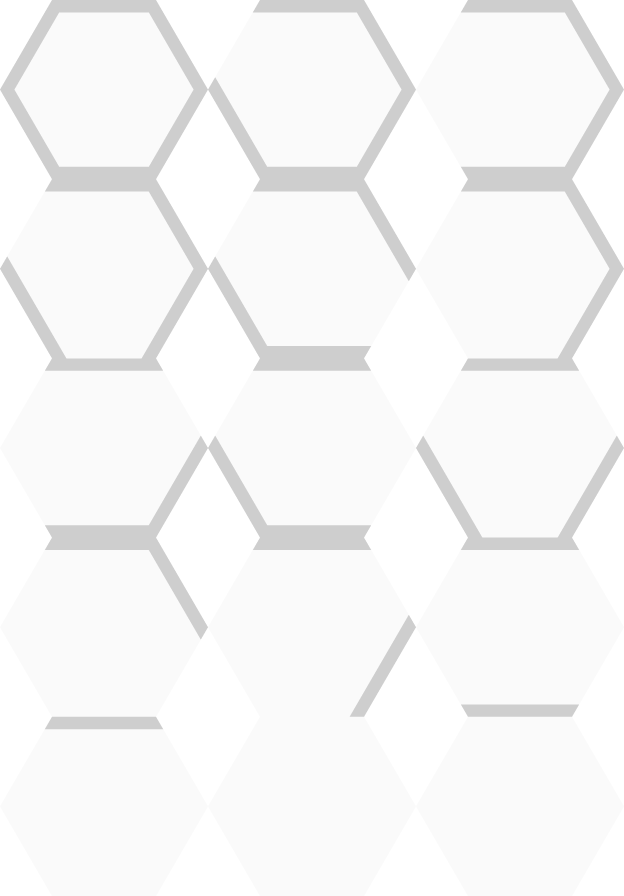
Write a WebGL 1 fragment shader that draws this pattern.

```glsl
precision highp float;

// A 3 by 5 grid of pale hexagons touching at their corners on white.
// Each hexagon has its own subset of grey sides, stored as a six-bit code,
// and drawn as strips inside the outline; edges are smoothed by supersampling.

uniform vec2 u_resolution;

const vec2 GRID = vec2(3.0, 5.0);
const float APOTHEM = 0.4330127;

// Side codes for one row, left to right. Bits run clockwise from the top side.
vec3 rowCodes(float row) {
  if (row < 0.5) return vec3(63.0, 31.0, 15.0);
  if (row < 1.5) return vec3(23.0, 27.0, 7.0);
  if (row < 2.5) return vec3(13.0, 25.0, 21.0);
  if (row < 3.5) return vec3(3.0, 5.0, 9.0);
  return vec3(1.0, 0.0, 0.0);
}

float sideCode(vec2 cell) {
  vec3 codes = rowCodes(GRID.y - 1.0 - cell.y);
  return cell.x < 0.5 ? codes.x : (cell.x < 1.5 ? codes.y : codes.z);
}

vec3 hexagonGrid(vec2 uv) {
  vec2 g = uv * GRID;
  vec2 cell = floor(g);
  // Cell units: the hexagon is 1 wide and two apothems high.
  vec2 p = (g - cell - 0.5) * vec2(1.0, 2.0 * APOTHEM);

  float code = sideCode(cell);
  float inside = 1.0;
  float strip = 0.0;
  for (int k = 0; k < 6; k++) {
    float angle = radians(90.0 - 60.0 * float(k));
    float depth = APOTHEM - dot(p, vec2(cos(angle), sin(angle)));
    inside *= step(-0.0001, depth);
    strip = max(strip, mod(code, 2.0) * step(depth, 0.06));
    code = floor(code * 0.5);
  }

  vec3 face = mix(vec3(0.98), vec3(0.808), strip);
  return mix(vec3(1.0), face, inside);
}

void main() {
  // Average a 4 by 4 set of samples within the pixel.
  vec3 color = vec3(0.0);
  for (int j = 0; j < 4; j++) {
    for (int i = 0; i < 4; i++) {
      vec2 offset = (vec2(float(i), float(j)) + 0.5) / 4.0 - 0.5;
      color += hexagonGrid((gl_FragCoord.xy + offset) / u_resolution);
    }
  }
  gl_FragColor = vec4(color / 16.0, 1.0);
}
```
